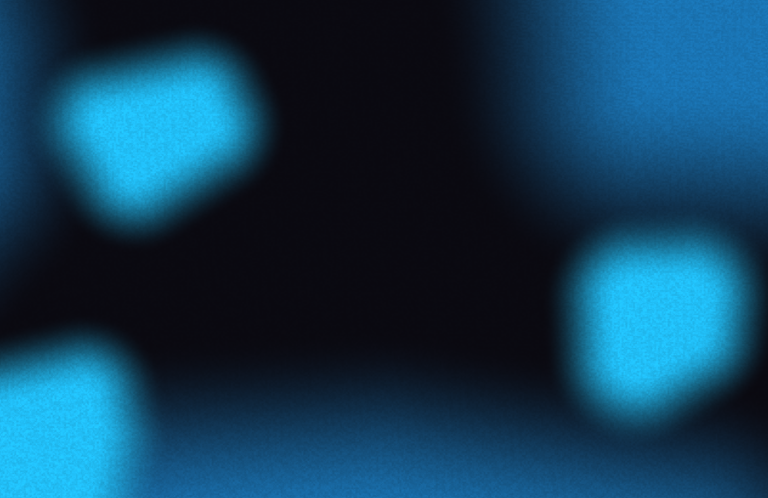
Reproduce this background procedurally as a Shadertoy shader.

```glsl
// Soft cyan blobs and wide blue glows floating on a near-black field.
// Each light is a rounded quadrilateral distance field with a blurred edge;
// a fine value-noise grain is laid over the colour. Units: canvas height = 1.

const vec3 NIGHT = vec3(0.040, 0.037, 0.065);
const vec3 BLUE  = vec3(0.100, 0.455, 0.705);
const vec3 CYAN  = vec3(0.130, 0.750, 0.970);

float hash(vec2 p) {
    return fract(sin(dot(p, vec2(127.1, 311.7))) * 43758.5453);
}

float valueNoise(vec2 p) {
    vec2 cell = floor(p);
    vec2 f = fract(p);
    f = f * f * (3.0 - 2.0 * f);
    float low = mix(hash(cell), hash(cell + vec2(1.0, 0.0)), f.x);
    float high = mix(hash(cell + vec2(0.0, 1.0)), hash(cell + vec2(1.0)), f.x);
    return mix(low, high, f.y);
}

// Signed distance to a quadrilateral, negative inside
float quadDistance(vec2 p, vec2 a, vec2 b, vec2 c, vec2 d) {
    vec2 corners[4] = vec2[4](a, b, c, d);
    float nearest = 1e5;
    float side = 1.0;
    for (int i = 0; i < 4; i++) {
        vec2 start = corners[i];
        vec2 end = corners[(i + 1) % 4];
        vec2 edge = end - start;
        vec2 rel = p - start;
        vec2 gap = rel - edge * clamp(dot(rel, edge) / dot(edge, edge), 0.0, 1.0);
        nearest = min(nearest, dot(gap, gap));
        bvec3 crossing = bvec3(p.y >= start.y, p.y < end.y,
                               edge.x * rel.y > edge.y * rel.x);
        if (all(crossing) || !any(crossing)) side = -side;
    }
    return side * sqrt(nearest);
}

// Coverage of a rounded shape whose edge fades over +-blur
float softShape(float dist, float radius, float blur) {
    return 1.0 - smoothstep(-blur, blur, dist - radius);
}

void mainImage(out vec4 fragColor, in vec2 fragCoord) {
    vec2 p = fragCoord / iResolution.y;
    p.x *= 1.542 * iResolution.y / iResolution.x;

    // Wide glows: upper right, left edge, lower edge
    float cornerGlow = softShape(quadDistance(p, vec2(1.275, 1.12), vec2(1.305, 0.83),
        vec2(1.81, 0.80), vec2(1.81, 1.12)), 0.20, 0.22);
    float leftGlow = softShape(quadDistance(p, vec2(-0.20, 1.06), vec2(-0.15, 0.88),
        vec2(-0.15, 0.70), vec2(-0.24, 0.60)), 0.18, 0.19);
    float floorGlow = softShape(quadDistance(p, vec2(0.36, -0.085), vec2(0.763, -0.064),
        vec2(1.365, -0.155), vec2(0.80, -0.40)), 0.20, 0.20);

    // Bright blobs: upper left, right, lower left
    float upperBlob = softShape(quadDistance(p, vec2(0.215, 0.755), vec2(0.392, 0.793),
        vec2(0.412, 0.749), vec2(0.271, 0.659)), 0.09, 0.078);
    float rightBlob = softShape(quadDistance(p, vec2(1.275, 0.398), vec2(1.381, 0.402),
        vec2(1.373, 0.341), vec2(1.28, 0.285)), 0.11, 0.078);
    float lowerBlob = softShape(quadDistance(p, vec2(-0.24, 0.107), vec2(0.165, 0.203),
        vec2(0.177, 0.127), vec2(0.11, -0.20)), 0.09, 0.078);

    // Layer the lights from back to front
    float glow = 1.0 - (1.0 - cornerGlow) * (1.0 - leftGlow) * (1.0 - floorGlow);
    float blob = max(upperBlob, max(rightBlob, lowerBlob));
    vec3 color = mix(mix(NIGHT, BLUE, glow), CYAN, blob);

    // Fine grain, proportional to brightness
    float grain = valueNoise(p * 260.0) + 0.5 * valueNoise(p * 410.0 + 17.0) - 0.75;
    color *= 1.0 + 0.11 * grain;

    fragColor = vec4(clamp(color, 0.0, 1.0), 1.0);
}
```
